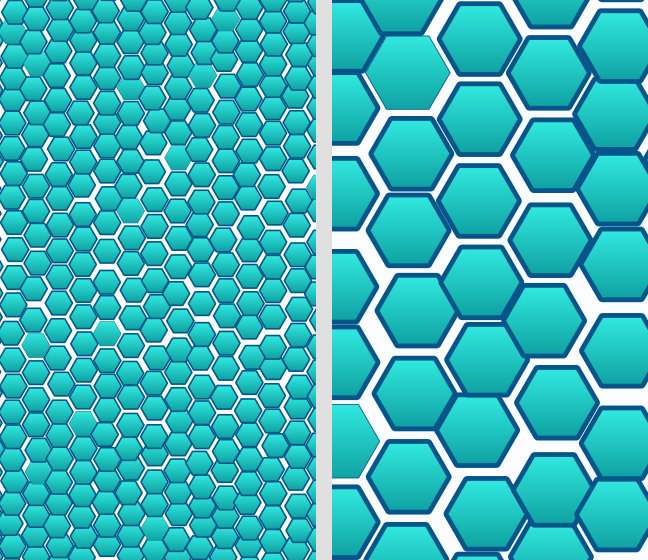
Left, the full canvas; right, a detail of the centre.
Reproduce this pattern procedurally as a WebGL 2 fragment shader.

```glsl
#version 300 es
precision highp float;
// Loose honeycomb of teal gradient hexagons with blue rims and white cracks.

uniform vec2 u_resolution;
out vec4 outColor;

const float TAU = 6.2831853;
const float COLUMNS = 13.33;      // column steps across the canvas
const float ROWS = 23.0;          // row steps up the canvas
const float FIRST_COLUMN = 0.52;  // centre of column zero
const float APOTHEM = 0.463;      // fill size, in column steps
const float RIM = 0.068;          // rim width
const float SQUEEZE = 0.0175;     // packs rows tighter at top and bottom

const vec3 GAP_COLOR = vec3(0.98, 0.99, 1.0);
const vec3 RIM_COLOR = vec3(0.02, 0.33, 0.54);
const vec3 FILL_TOP = vec3(0.19, 0.91, 0.87);
const vec3 FILL_BOTTOM = vec3(0.06, 0.64, 0.64);

float hash(vec2 p) {
  return fract(sin(dot(p, vec2(127.1, 311.7))) * 43758.5453);
}

// Signed value in -1..1, mostly small with a few large ones.
float rareShift(vec2 id) {
  float s = hash(id) * 2.0 - 1.0;
  return s * s * s;
}

// Exact distance to a flat-topped hexagon.
float hexDistance(vec2 p, float apothem) {
  const vec3 k = vec3(-0.8660254, 0.5, 0.5773503);
  p = abs(p);
  p -= 2.0 * min(dot(k.xy, p), 0.0) * k.xy;
  p -= vec2(clamp(p.x, -k.z * apothem, k.z * apothem), apothem);
  return length(p) * sign(p.y);
}

float coverage(float d, float pixel) {
  return clamp(0.5 - d / pixel, 0.0, 1.0);
}

float rowOffset(float column) {
  return mod(column, 2.0) < 0.5 ? 0.55 : 0.05;
}

// Centre of a cell after row squeeze, column drift and jitter.
vec2 cellCenter(vec2 id, float canvasHeight) {
  float t = (id.y + rowOffset(id.x)) / ROWS;
  float y = (t - SQUEEZE * sin(TAU * t)) * canvasHeight;
  float drift = 0.09 * sin(id.y * 0.55 + TAU * hash(vec2(id.x, 3.7)));
  vec2 jitter = vec2(0.13, 0.17) * vec2(rareShift(id + 17.3), rareShift(id + 51.9));
  return vec2(id.x + FIRST_COLUMN, y + drift) + jitter;
}

// Paints one rimmed hexagon over the colour below it.
vec3 paintHex(vec3 below, vec2 local, float apothem, float rim, float pixel) {
  float d = hexDistance(local, apothem);
  float shade = clamp(0.5 + 0.5 * local.y / apothem, 0.0, 1.0);
  vec3 color = mix(below, RIM_COLOR, coverage(d - rim, pixel));
  return mix(color, mix(FILL_BOTTOM, FILL_TOP, shade), coverage(d, pixel));
}

void main() {
  float pixel = COLUMNS / u_resolution.x;
  float canvasHeight = u_resolution.y * pixel;
  vec2 p = gl_FragCoord.xy * pixel;

  // Nearest column, and approximate row after undoing the squeeze
  float nearColumn = round(p.x - FIRST_COLUMN);
  float t = p.y / canvasHeight;
  float rowPosition = (t + SQUEEZE * sin(TAU * t)) * ROWS;

  // Neighbours are layered by column, then upward
  vec3 color = GAP_COLOR;
  for (int i = -1; i <= 1; i++) {
    float column = nearColumn + float(i);
    float nearRow = round(rowPosition - rowOffset(column));
    for (int j = -1; j <= 1; j++) {
      vec2 id = vec2(column, nearRow + float(j));
      // A few cells are larger and nearly rimless
      float bare = step(0.965, hash(id + 83.1));
      float apothem = mix(APOTHEM, 0.51, bare);
      float rim = mix(RIM, 0.012, bare);
      color = paintHex(color, p - cellCenter(id, canvasHeight), apothem, rim, pixel);
    }
  }
  outColor = vec4(color, 1.0);
}
```
